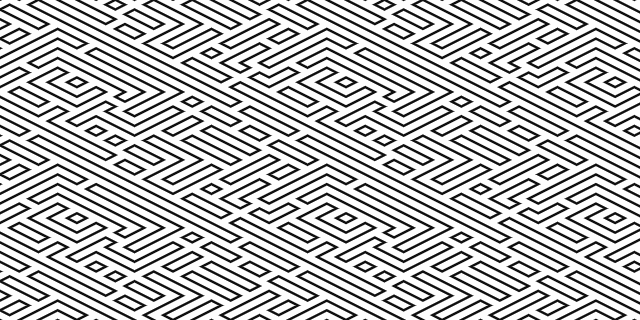
Give the GLSL for this pattern, as a Shadertoy shader.

```glsl
// Draws a seamless maze of outlined zigzag bars on a slanted diamond grid.

const vec3 PAPER = vec3(0.995);
const vec3 INK = vec3(0.06);
const vec2 TILE_SIZE = vec2(0.841, 0.4245); // repeat, in canvas heights
const float STROKE = 0.28;                  // line width, in line spacings
const int HOT_PASSES = 12;                  // shuffle the bars freely
const int ALL_PASSES = 48;                  // then settle into long bars
const uint SEED = 7331u;

// The repeat holds 14 rows of 28 cells, one bit per cell (1 = inside a bar).
const int ROWS = 14;
const int COLS = 28;
const uint ROW_BITS = 0xFFFFFFFu;
const uint EVEN_BITS = 0x5555555u;

uint cells[ROWS];
uint randomState = SEED;

uint randomBits() {
    randomState ^= randomState << 13;
    randomState ^= randomState >> 17;
    randomState ^= randomState << 5;
    return randomState * 747797u ^ (randomState >> 15);
}

uint rotateRow(uint bits, int n) {
    return ((bits << n) | (bits >> (COLS - n))) & ROW_BITS;
}

// Rows beyond the repeat come back shifted by half a row.
uint rowAt(int y) {
    if (y < 0) return rotateRow(cells[y + ROWS], ROWS);
    if (y >= ROWS) return rotateRow(cells[y - ROWS], ROWS);
    return cells[y];
}

// Flips cells only where every grid corner keeps exactly two line ends.
void updateRow(int y, uint lattice, bool hot) {
    uint c = cells[y], n = rowAt(y + 1), s = rowAt(y - 1);
    uint w = rotateRow(c, 1), e = rotateRow(c, COLS - 1);
    uint flippable = ~(n ^ s) & ~(e ^ w) & (n ^ e) & lattice;

    // Count the filled diagonal neighbours
    uint nw = rotateRow(n, 1), ne = rotateRow(n, COLS - 1);
    uint sw = rotateRow(s, 1), se = rotateRow(s, COLS - 1);
    uint one = nw | ne | sw | se;
    uint two = (nw & ne) | (sw & se) | ((nw | ne) & (sw | se));
    uint three = (nw & ne & (sw | se)) | (sw & se & (nw | ne));

    // Random masks of falling density
    uint r1 = randomBits(), r2 = randomBits();
    uint often = r1 | r2, rarely = r1 & r2, seldom = rarely & (r2 >> 4);

    // Join bars end to end, split straight bars now and then, clear branches
    uint join = (~one & often) | (one & ~two & r1) | (two & ~three & seldom);
    uint split = (one & often) | (~one & rarely);
    uint chosen = hot ? r1 : (c & split) | (~c & join);
    cells[y] = c ^ (flippable & chosen);
}

void growBars() {
    for (int y = 0; y < ROWS; y++) cells[y] = (y & 1) == 0 ? EVEN_BITS : 0u;
    for (int i = 0; i < ALL_PASSES; i++) {
        uint lattice = EVEN_BITS << ((i >> 1) & 1);
        for (int y = i & 1; y < ROWS; y += 2) updateRow(y, lattice, i < HOT_PASSES);
    }
}

bool insideBar(ivec2 p) {
    p += 10 * COLS; // keep indices positive
    int wraps = p.y / ROWS;
    int x = (p.x + ROWS * wraps) % COLS;
    return ((cells[p.y - ROWS * wraps] >> x) & 1u) == 1u;
}

void mainImage(out vec4 fragColor, in vec2 fragCoord) {
    growBars();

    // Slanted grid coordinates
    vec2 halfCell = TILE_SIZE / float(COLS);
    vec2 q = fragCoord / iResolution.y / halfCell;
    vec2 grid = 0.5 * vec2(q.x + q.y, q.y - q.x);
    ivec2 cell = ivec2(floor(grid));
    vec2 local = fract(grid);

    // Distance to the nearest outline; every grid corner carries a line
    ivec2 side = ivec2(local.x < 0.5 ? -1 : 1, local.y < 0.5 ? -1 : 1);
    vec2 gap = 0.5 - abs(local - 0.5);
    bool here = insideBar(cell);
    float d = max(gap.x, gap.y);
    if (insideBar(cell + ivec2(side.x, 0)) != here) d = min(d, gap.x);
    if (insideBar(cell + ivec2(0, side.y)) != here) d = min(d, gap.y);

    // Smooth the edge over one pixel
    float spacing = 2.0 * halfCell.x * halfCell.y / length(halfCell);
    float ink = clamp(0.5 + (0.5 * STROKE - d) * spacing * iResolution.y, 0.0, 1.0);
    fragColor = vec4(mix(PAPER, INK, ink), 1.0);
}
```
